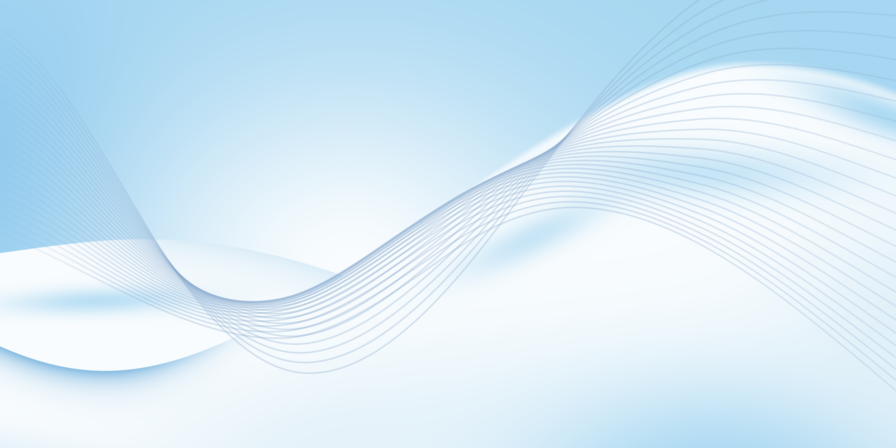
This background is drawn by a WebGL 1 fragment shader. Its source:

```glsl
precision highp float;
uniform vec2 u_resolution;

const vec3 WHITE = vec3(0.975, 0.988, 0.995);
const vec3 PALE_BLUE = vec3(0.86, 0.93, 0.97);
const vec3 SKY_BLUE = vec3(0.65, 0.84, 0.945);
const vec3 DEEP_BLUE = vec3(0.53, 0.775, 0.925);
const vec3 EDGE_BLUE = vec3(0.46, 0.70, 0.87);
const vec3 THREAD_BLUE = vec3(0.54, 0.67, 0.81);
const float THREADS = 27.0;

// Cubic arc between two knots, each given as (x, height, slope)
float arc(float x, vec3 a, vec3 b) {
  float w = b.x - a.x;
  float t = clamp((x - a.x) / w, 0.0, 1.0);
  float s = 1.0 - t;
  return s * s * ((1.0 + 2.0 * t) * a.y + t * w * a.z)
       + t * t * ((3.0 - 2.0 * t) * b.y - s * w * b.z);
}

// Soft elliptical glow, sheared to follow a slope
float glow(vec2 p, vec2 center, vec2 size, float slope) {
  vec2 d = p - center;
  d.y -= slope * d.x;
  d /= size;
  return exp(-dot(d, d));
}

// Coverage of the region below a height
float below(float y, float height, float blur) {
  return smoothstep(-blur, blur, height - y);
}

float hillTop(float x) {
  vec3 crest = vec3(0.32, 0.466, 0.0);
  return x < crest.x ? arc(x, vec3(0.0, 0.435, 0.14), crest)
                     : arc(x, crest, vec3(0.80, 0.372, -0.38));
}

float waveTop(float x) {
  vec3 trough = vec3(0.235, 0.172, 0.0);
  vec3 rise = vec3(0.76, 0.38, 0.62);
  vec3 shoulder = vec3(1.2, 0.675, 0.6);
  vec3 crest = vec3(1.67, 0.857, 0.0);
  if (x < trough.x) return arc(x, vec3(0.0, 0.227, -0.45), trough);
  if (x < rise.x) return arc(x, trough, rise);
  if (x < shoulder.x) return arc(x, rise, shoulder);
  if (x < crest.x) return arc(x, shoulder, crest);
  return arc(x, crest, vec3(2.0, 0.79, -0.4));
}

float steepThread(float x) {
  vec3 fall = vec3(0.33, 0.49, -1.65);
  vec3 trough = vec3(0.69, 0.167, 0.0);
  vec3 rise = vec3(1.13, 0.518, 1.35);
  vec3 shoulder = vec3(1.56, 1.0, 0.7);
  if (x < fall.x) return arc(x, vec3(0.0, 0.935, -0.55), fall);
  if (x < trough.x) return arc(x, fall, trough);
  if (x < rise.x) return arc(x, trough, rise);
  if (x < shoulder.x) return arc(x, rise, shoulder);
  return arc(x, shoulder, vec3(2.0, 1.12, 0.0));
}

float gentleThread(float x) {
  vec3 trough = vec3(0.62, 0.245, 0.0);
  vec3 rise = vec3(1.0, 0.432, 0.7);
  vec3 crest = vec3(1.28, 0.537, 0.0);
  if (x < trough.x) return arc(x, vec3(0.0, 0.48, -0.4), trough);
  if (x < rise.x) return arc(x, trough, rise);
  if (x < crest.x) return arc(x, rise, crest);
  return arc(x, crest, vec3(2.0, 0.128, -0.85));
}

// Lift of the middle threads, which folds the veil over itself
float threadBow(float x) {
  vec3 peak = vec3(0.87, 0.17, 0.0);
  vec3 dip = vec3(1.56, -0.06, -0.15);
  if (x < peak.x) return arc(x, vec3(0.2, 0.0, 0.0), peak);
  if (x < dip.x) return arc(x, peak, dip);
  return arc(x, dip, vec3(2.0, -0.1, 0.0));
}

vec3 veilShape(float x) {
  return vec3(steepThread(x), gentleThread(x), threadBow(x));
}

// Transparency left after all threads are laid over each other
float veilClear(vec2 p, float pixel, float strength) {
  float stepX = 0.004;
  vec3 shape = veilShape(p.x);
  vec3 slope = (veilShape(p.x + stepX) - shape) / stepX;
  float clearness = 1.0;
  for (float i = 0.0; i < THREADS; i++) {
    float t = i / (THREADS - 1.0);
    vec3 weight = vec3(1.0 - t, t, 4.0 * t * (1.0 - t));
    float tilt = dot(slope, weight);
    float d = abs(p.y - dot(shape, weight)) / sqrt(1.0 + tilt * tilt);
    clearness *= 1.0 - strength * (1.0 - smoothstep(0.0, 0.0015 + pixel, d));
  }
  return clearness;
}

vec3 skyColor(vec2 p) {
  vec3 c = mix(SKY_BLUE, DEEP_BLUE, 0.9 * glow(p, vec2(-0.05, 0.6), vec2(0.38, 0.36), 0.0));
  return mix(c, WHITE, glow(p, vec2(0.78, 0.4), vec2(0.54, 0.42), 0.0));
}

vec3 hillColor(vec2 p, float depth) {
  vec3 c = mix(WHITE, PALE_BLUE, exp(-depth / 0.05) * smoothstep(0.1, 0.45, p.x));
  return mix(c, SKY_BLUE, 0.75 * glow(p, vec2(0.22, 0.328), vec2(0.2, 0.028), 0.03));
}

vec3 waveColor(vec2 p, float depth) {
  vec3 c = mix(WHITE, PALE_BLUE, 0.6 * glow(p, vec2(0.68, 0.0), vec2(0.4, 0.18), 0.2));
  c = mix(c, SKY_BLUE, glow(p, vec2(1.62, -0.08), vec2(0.5, 0.24), 0.0));
  c = mix(c, PALE_BLUE, 0.8 * glow(p, vec2(2.05, 0.28), vec2(0.28, 0.25), 0.0));
  // Blue folds
  c = mix(c, SKY_BLUE, 0.6 * glow(p, vec2(1.19, 0.47), vec2(0.16, 0.045), 0.45));
  c = mix(c, SKY_BLUE, 0.6 * glow(p, vec2(1.57, 0.615), vec2(0.3, 0.055), -0.02));
  c = mix(c, SKY_BLUE, 0.9 * glow(p, vec2(1.98, 0.74), vec2(0.18, 0.045), -0.35));
  // Shaded rim at the left, bright lip at the crest
  float rim = exp(-max(depth, 0.0) / 0.028) * (1.0 - smoothstep(0.25, 0.62, p.x));
  c = mix(c, EDGE_BLUE, 0.9 * rim);
  return mix(c, PALE_BLUE, 0.7 * glow(p, vec2(0.0, -0.02), vec2(0.28, 0.06), -0.15));
}

void main() {
  vec2 p = gl_FragCoord.xy / u_resolution * vec2(2.0, 1.0);
  float pixel = 1.0 / u_resolution.y;
  float hill = hillTop(p.x);
  float wave = waveTop(p.x);

  vec3 color = skyColor(p);
  color = mix(color, hillColor(p, max(hill - p.y, 0.0)), below(p.y, hill, pixel));
  float waveBlur = pixel + 0.012 * smoothstep(0.8, 1.3, p.x);
  color = mix(color, waveColor(p, wave - p.y), below(p.y, wave, waveBlur));

  // Thread veil, fainter toward both sides
  float strength = 0.32 * smoothstep(-0.15, 0.4, p.x) * (1.0 - 0.3 * smoothstep(1.3, 2.0, p.x));
  color = mix(THREAD_BLUE, color, veilClear(p, pixel, strength));
  gl_FragColor = vec4(color, 1.0);
}
```
